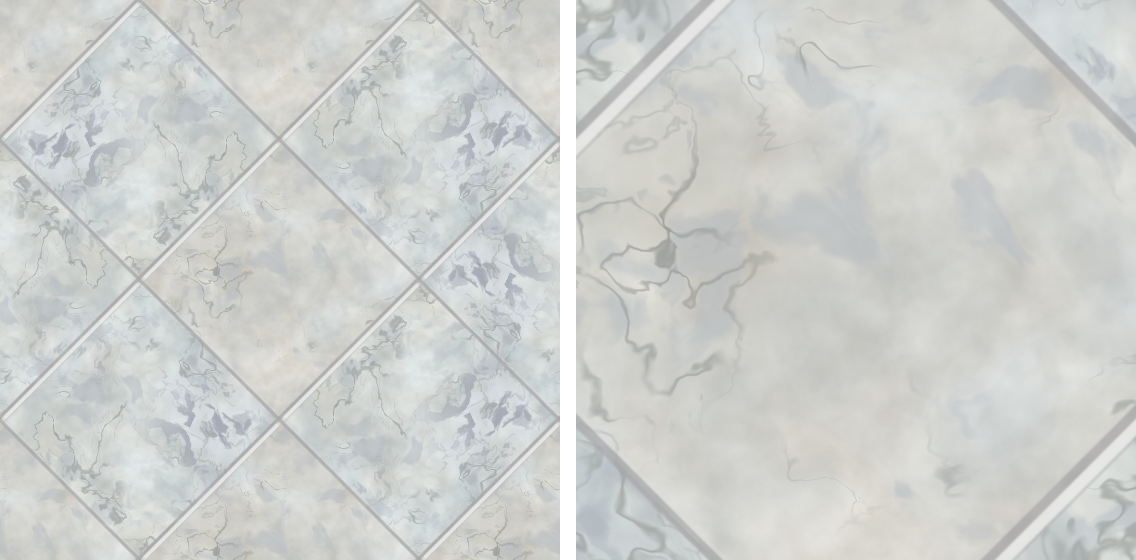
Left, the full canvas; right, a detail of the centre.
Write a Shadertoy shader that draws this texture.

```glsl
// Diagonal pale marble tiles, two diamonds across and two down, with grey joints.
// Two slabs (cool and warm) are built from layered noise and mirrored per tile;
// rising joints carry a white bevel, falling joints are thin and grey.

float hash(vec2 p) {
    vec3 h = fract(p.xyx * vec3(0.1031, 0.1030, 0.0973));
    h += dot(h, h.yzx + 33.33);
    return fract((h.x + h.y) * h.z);
}

float noise(vec2 p) {
    vec2 i = floor(p), f = fract(p);
    f = f * f * (3.0 - 2.0 * f);
    return mix(mix(hash(i), hash(i + vec2(1, 0)), f.x),
               mix(hash(i + vec2(0, 1)), hash(i + vec2(1, 1)), f.x), f.y);
}

float fbm(vec2 p) {
    float sum = 0.0, amp = 0.52;
    for (int i = 0; i < 5; i++) {
        sum += amp * noise(p);
        p = mat2(1.6, 1.2, -1.2, 1.6) * p + 17.3;
        amp *= 0.5;
    }
    return sum;
}

// Soft spot of the given radius
float spot(vec2 p, vec2 centre, float radius) {
    vec2 d = (p - centre) / radius;
    return exp(-dot(d, d));
}

// Thin line along the middle level of a noise field
float vein(vec2 p, float width) {
    return 1.0 - smoothstep(0.0, width, abs(fbm(p) - 0.5));
}

float band(float x, float lo, float hi, float blur) {
    return smoothstep(lo - blur, lo + blur, x) - smoothstep(hi - blur, hi + blur, x);
}

// Stone colour; p spans -1..1 between opposite corners of the diamond
vec3 marble(vec2 p, float warm) {
    vec2 s = p + 31.0 * warm + 50.0;
    vec2 warp = vec2(fbm(s * 3.0), fbm(s * 3.0 + 40.0)) - 0.5;
    vec2 w = s + 0.35 * warp;
    float cool = 1.0 - warm;

    // Cloudy ground with fine mottling
    vec3 col = mix(vec3(0.818, 0.832, 0.818), vec3(0.818, 0.822, 0.806), warm);
    col += 0.20 * (fbm(w * 4.0) - 0.5) + 0.10 * (fbm(s * 13.0) - 0.5);
    col += vec3(-0.06, 0.0, 0.06) * (fbm(w * 3.0 + 9.0) - 0.5);

    // Regions where the stone turns icy or sandy
    float icy = cool * max(spot(p, vec2(0.5, 0.05), 0.38), 0.6 * spot(p, vec2(-0.4, -0.45), 0.25));
    float sandy = max(cool * spot(p, vec2(-0.62, 0.05), 0.24),
                      warm * spot(p, vec2(-0.45, 0.1), 0.28));
    col = mix(col, vec3(0.85, 0.87, 0.90), 0.6 * icy * smoothstep(0.35, 0.6, fbm(w * 5.0 + 3.0)));
    col = mix(col, vec3(0.79, 0.785, 0.74), 0.35 * sandy);

    // Blue-grey patches and dark slanted flecks
    float patches = smoothstep(0.58, 0.72, fbm(w * 5.5 + 21.0));
    col = mix(col, vec3(0.69, 0.72, 0.75), patches * (0.45 + 0.3 * icy));
    vec2 slant = vec2(p.x + p.y, 1.8 * (p.y - p.x)) * 5.0 + 4.0 * warp;
    float flecks = smoothstep(0.58, 0.70, fbm(slant + 70.0));
    col = mix(col, vec3(0.57, 0.60, 0.65), flecks * icy * 0.75);

    // Broken long veins, then curly ones gathered in the icy and sandy regions
    float broken = smoothstep(0.46, 0.66, fbm(s * 3.5 + 5.0));
    col = mix(col, vec3(0.60, 0.62, 0.61), 0.65 * broken * vein(w * 2.2 + 11.0, 0.018));
    col = mix(col, vec3(0.64, 0.66, 0.66), 0.40 * broken * vein(w * 5.0 + 27.0, 0.025));
    float curls = vein(w * 4.5 + 61.0, 0.028);
    col = mix(col, vec3(0.53, 0.54, 0.52), 0.6 * curls * max(sandy, 0.6 * icy));
    return col;
}

void mainImage(out vec4 fragColor, in vec2 fragCoord) {
    vec2 uv = fragCoord / iResolution.y;
    float blur = max(0.9 / iResolution.y, 0.0012);

    // Diagonal grid: x counts falling joints, y counts rising joints
    vec2 grid = 2.0 * vec2(uv.x + uv.y, uv.x - uv.y) - 0.5;
    vec2 cell = floor(grid), f = grid - cell - 0.5;
    vec2 joint = (grid - round(grid)) / 2.828;

    // Wrap the cells over the canvas, then choose slab and mirroring
    vec2 id = vec2(mod(cell.x, 2.0), mod(cell.y - 2.0 * floor(cell.x / 2.0), 4.0));
    float flipX = abs(id.y - 2.0) < 0.5 ? -1.0 : 1.0;
    float flipY = abs(id.x + id.y - 3.0) < 0.5 ? -1.0 : 1.0;
    float warm = mod(id.x + id.y, 2.0) < 0.5 && flipX > 0.0 ? 1.0 : 0.0;
    vec2 p = vec2(f.x + f.y, f.x - f.y);
    vec3 col = marble(p * vec2(flipX, flipY), warm);

    // Falling joints: thin worn grey line with a faint light edge
    float wear = 0.7 + 0.5 * (fbm(p * 9.0 + 80.0) - 0.2);
    col = mix(col, vec3(0.87), 0.35 * band(joint.x, 0.0025, 0.0055, blur));
    col = mix(col, vec3(0.66, 0.66, 0.665), 0.9 * wear * band(joint.x, -0.0032, 0.0028, blur));

    // Rising joints: grey shadow, white bevel, faint lower edge
    float bevel = band(joint.y, -0.0005, 0.0065, blur) * smoothstep(0.003, 0.011, abs(joint.x));
    col = mix(col, vec3(0.70), 0.45 * band(joint.y, 0.006, 0.0085, blur));
    col = mix(col, vec3(0.66, 0.655, 0.66), 0.95 * wear * band(joint.y, -0.0065, 0.0005, blur));
    col = mix(col, vec3(0.91, 0.91, 0.905), 0.9 * bevel);

    fragColor = vec4(clamp(col, 0.0, 1.0), 1.0);
}
```
